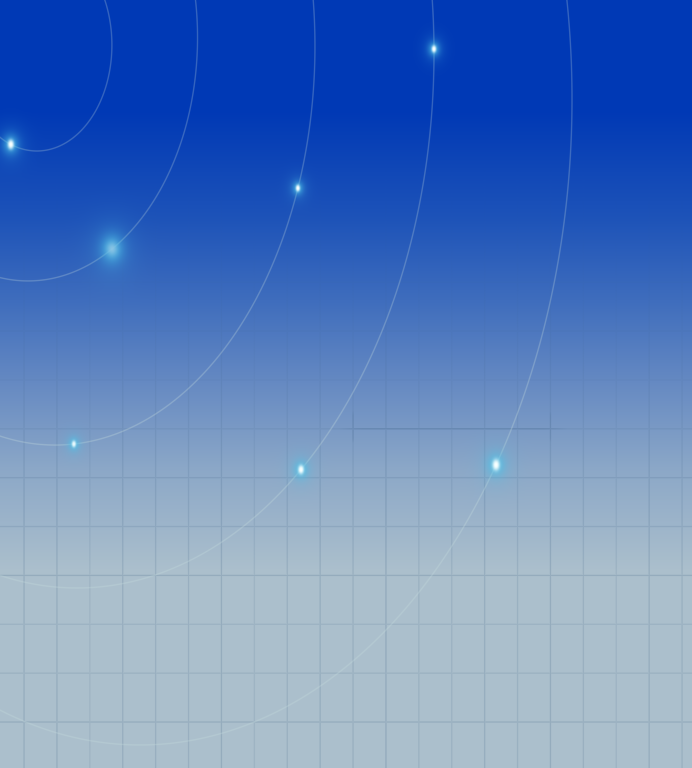
Write a Shadertoy shader that draws this background.

```glsl
// A blue-to-mist sky crossed by widening elliptical orbits with glowing beads,
// over a faint grid that dissolves upward. Built from a colour ramp, ellipse
// distances, a folded grid and Gaussian glows, in units of canvas height.

// Ramp stops: colour and height measured down from the top
const vec4 SKY[6] = vec4[6](
    vec4(0.00, 0.222, 0.708, 0.145), vec4(0.115, 0.325, 0.722, 0.285),
    vec4(0.25, 0.43, 0.74, 0.395), vec4(0.40, 0.54, 0.76, 0.50),
    vec4(0.545, 0.655, 0.78, 0.61), vec4(0.672, 0.75, 0.80, 0.745));

// Orbits: centre and radii
const vec4 ORBITS[5] = vec4[5](
    vec4(0.048, 0.0586, 0.0977, 0.138), vec4(0.0365, 0.0488, 0.2207, 0.317),
    vec4(0.0716, 0.060, 0.3385, 0.5195), vec4(0.1003, 0.069, 0.4648, 0.6966),
    vec4(0.1823, 0.129, 0.5625, 0.841));

// Beads: orbit index, angle, size, core brightness
const vec4 BEADS[7] = vec4[7](
    vec4(0, 1.925, 1.0, 1.0), vec4(1, 1.052, 1.5, 0.0),
    vec4(2, 0.364, 0.70, 1.0), vec4(2, 1.498, 0.70, 0.9),
    vec4(3, -0.0075, 0.75, 1.0), vec4(3, 0.8925, 0.95, 1.0),
    vec4(4, 0.602, 1.2, 1.0));

const vec3 GRID_INK = vec3(0.22, 0.36, 0.50);
const vec3 ORBIT_TINT = vec3(0.76, 0.85, 0.86);
const vec3 GLOW_CYAN = vec3(0.30, 0.76, 0.91);
const vec3 HAZE_CORE = vec3(0.63, 0.79, 0.90);
const vec3 CORE_WHITE = vec3(0.97, 1.0, 1.0);
const vec2 CELL = vec2(0.04284, 0.06363);
const vec2 GRID_ORIGIN = vec2(0.0313, 0.0493);

vec3 skyRamp(float y) {
    vec3 colour = SKY[0].rgb;
    for (int i = 1; i < 6; i++) {
        float t = clamp((y - SKY[i - 1].w) / (SKY[i].w - SKY[i - 1].w), 0.0, 1.0);
        colour = mix(colour, SKY[i].rgb, t);
    }
    return colour;
}

float hairline(float d, float pixel) {
    return 1.0 - smoothstep(0.0, 0.0005 + pixel, abs(d));
}

float ellipseDistance(vec2 q, vec2 radii) {
    float k = length(q / radii);
    return k * (k - 1.0) / max(length(q / (radii * radii)), 1e-4);
}

// Soft window between two ends
float span(float x, float start, float end, float fade) {
    return smoothstep(start - fade, start + fade, x)
         * (1.0 - smoothstep(end - fade, end + fade, x));
}

float gridMask(vec2 p, float pixel) {
    vec2 index = floor((p - GRID_ORIGIN) / CELL + 0.5);
    vec2 d = p - GRID_ORIGIN - index * CELL;
    vec2 lines = vec2(hairline(d.x, pixel), hairline(d.y, pixel));

    // Layered sines vary the ink from line to line
    vec2 ink = 0.16 + 0.03 * sin(index * 2.4) + 0.02 * sin(index * 5.1 + 1.0);
    float fade = smoothstep(0.20, 0.72, p.y);
    float mask = max(lines.x * ink.x, lines.y * ink.y) * fade;

    // One darker row with short uprights near its ends
    float row = float(index.y == 8.0) * lines.y * span(p.x, 0.445, 0.735, 0.03);
    float upright = float(index.x == 10.0 || index.x == 16.0) * lines.x
                  * span(p.y, 0.535, 0.577, 0.008);
    return max(mask, max(row * 0.30, upright * 0.25));
}

vec3 addBead(vec3 colour, vec2 q, float size, float core) {
    float r2 = dot(q * vec2(1.0, 0.78), q * vec2(1.0, 0.78)) / (size * size);
    float halo = 0.60 * exp(-r2 / 0.00009) + 0.20 * exp(-r2 / 0.0004);
    colour = mix(colour, GLOW_CYAN, halo);
    colour = mix(colour, HAZE_CORE, (1.0 - core) * 0.7 * exp(-r2 / 0.00002));
    vec2 e = q / (size * vec2(0.0040, 0.0062));
    return mix(colour, CORE_WHITE, core * exp(-pow(dot(e, e), 1.3)));
}

void mainImage(out vec4 fragColor, in vec2 fragCoord) {
    float pixel = 1.0 / iResolution.y;
    vec2 p = vec2(fragCoord.x, iResolution.y - fragCoord.y) * pixel;

    // Sky and grid
    vec3 colour = mix(skyRamp(p.y), GRID_INK, gridMask(p, pixel));

    // Orbits
    float strength = mix(0.27, 0.34, smoothstep(0.2, 0.7, p.y));
    for (int i = 0; i < 5; i++) {
        float d = ellipseDistance(p - ORBITS[i].xy, ORBITS[i].zw);
        colour = mix(colour, ORBIT_TINT, strength * hairline(d, pixel));
    }

    // Beads riding on the orbits
    for (int i = 0; i < 7; i++) {
        vec4 bead = BEADS[i];
        vec4 orbit = ORBITS[int(bead.x)];
        vec2 centre = orbit.xy + orbit.zw * vec2(cos(bead.y), sin(bead.y));
        colour = addBead(colour, p - centre, bead.z, bead.w);
    }

    fragColor = vec4(colour, 1.0);
}
```
